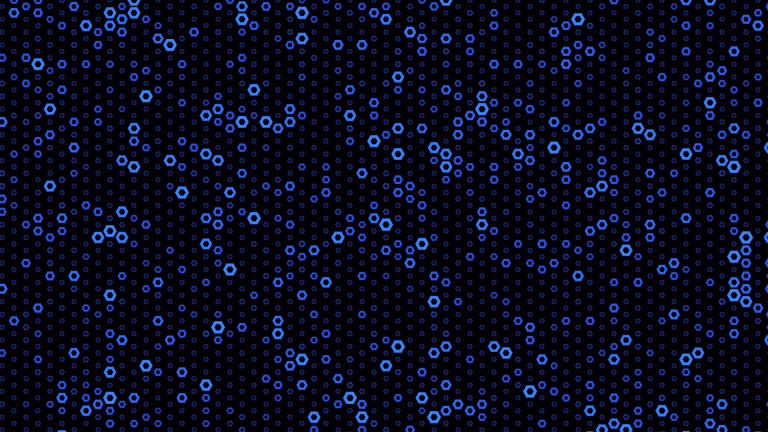
A Shadertoy shader for this pattern:

```glsl
// Staggered columns of small hexagonal rings glowing blue on near-black.
// Each ring takes a hashed energy, biased by its column and by layered sines,
// which sets its radius, stroke and brightness together.

#define PITCH vec2(0.02778, 0.02971)  // column and row spacing, canvas heights
#define FIRST_COLUMN 0.0046           // x of column zero
#define RADIUS_MIN 0.0064             // corner radius of the weakest ring
#define RADIUS_MAX 0.0165             // corner radius of the strongest ring
#define HOLE 0.50                     // hole size relative to the ring
#define RARITY 6.0                    // higher makes large rings scarcer
#define BACKGROUND vec3(0.008, 0.0, 0.02)
#define DIM_BLUE vec3(0.09, 0.16, 0.46)
#define MID_BLUE vec3(0.15, 0.32, 0.94)
#define LIGHT_BLUE vec3(0.22, 0.52, 1.0)

float hash(vec2 p) {
    vec3 q = fract(p.xyx * vec3(0.1031, 0.1030, 0.0973));
    q += dot(q, q.yzx + 33.33);
    return fract((q.x + q.y) * q.z);
}

// Apothem of the flat-topped hexagon passing through p
float hexApothem(vec2 p) {
    p = abs(p);
    return max(p.y, dot(p, vec2(0.866, 0.5)));
}

// Strength of one ring from 0 to 1, mostly low with loose clusters
float ringEnergy(vec2 id) {
    float waves = sin(id.x * 0.37 + id.y * 0.21)
                + sin(id.y * 0.45 - id.x * 0.29 + 1.7)
                + sin(id.x * 0.83 + id.y * 0.11 + 4.0);
    float column = hash(vec2(id.x, 91.0)) - 0.5;
    float rarity = max(RARITY - 0.8 * waves - 2.5 * column, 2.5);
    return pow(hash(id + 17.0), rarity);
}

vec3 ringColor(float energy) {
    vec3 color = mix(DIM_BLUE, MID_BLUE, smoothstep(0.0, 0.35, energy));
    return mix(color, LIGHT_BLUE, smoothstep(0.35, 1.0, energy));
}

void mainImage(out vec4 fragColor, in vec2 fragCoord) {
    float pixel = 1.0 / iResolution.y;
    // Rows are counted downward from the top edge
    vec2 uv = vec2(fragCoord.x, iResolution.y - fragCoord.y) * pixel;
    uv.x -= FIRST_COLUMN;

    vec3 color = BACKGROUND;
    float nearestColumn = round(uv.x / PITCH.x);

    // Large rings reach past their own column, so visit both neighbours
    for (int i = -1; i <= 1; i++) {
        float column = nearestColumn + float(i);
        float stagger = 0.5 * (1.0 - mod(column, 2.0));
        float row = round(uv.y / PITCH.y - stagger);
        vec2 center = vec2(column, row + stagger) * PITCH;

        float energy = ringEnergy(vec2(column, row) + 8.0);
        float apothem = 0.866 * mix(RADIUS_MIN, RADIUS_MAX, energy);
        float middle = apothem * 0.5 * (1.0 + HOLE);
        float halfStroke = apothem * 0.5 * (1.0 - HOLE);

        float edge = abs(hexApothem(uv - center) - middle) - halfStroke;
        float coverage = smoothstep(0.75 * pixel, -0.75 * pixel, edge);
        color = mix(color, ringColor(energy), coverage);
    }

    fragColor = vec4(color, 1.0);
}
```
